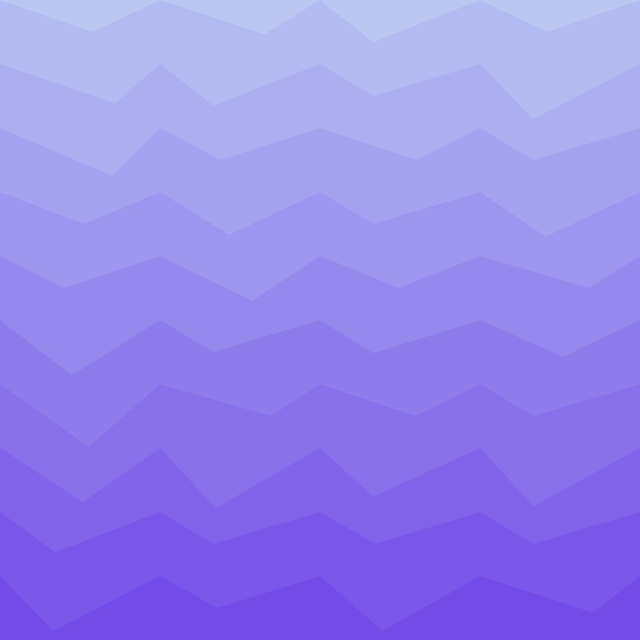
A Shadertoy shader for this background:

```glsl
// Stacked zigzag ridges fading from pale blue at the top to deep violet below.

#define ROWS 10
#define COLUMNS 4
#define TOP_COLOR vec3(0.73, 0.78, 0.95)
#define BOTTOM_COLOR vec3(0.45, 0.293, 0.907)
#define SHIFT_RANGE vec2(0.333, 0.75)
#define DROP_RANGE vec2(0.5, 0.98)

const float TAU = 6.2831853;

// Waves per column: amplitude, cycles per row, row of the crest
const vec4 SHIFT_BASE = vec4(0.49, 0.40, 0.33, 0.34);
const vec3 SHIFT_WAVE_A[COLUMNS] = vec3[](
    vec3(0.13, 0.20, 1.5), vec3(0.20, 0.31, 0.0),
    vec3(0.24, 0.45, 4.0), vec3(0.28, 0.20, 4.4));
const vec3 SHIFT_WAVE_B[COLUMNS] = vec3[](
    vec3(0.13, 0.05, 0.0), vec3(-0.17, 0.46, 5.0),
    vec3(0.08, 0.27, 2.0), vec3(0.13, 0.167, 9.3));

const vec4 DROP_BASE = vec4(0.71, 0.55, 0.45, 0.51);
const vec3 DROP_WAVE_A[COLUMNS] = vec3[](
    vec3(0.22, 0.10, 7.0), vec3(0.25, 0.31, 7.0),
    vec3(0.27, 0.46, 9.0), vec3(0.20, 0.185, 1.6));
const vec3 DROP_WAVE_B[COLUMNS] = vec3[](
    vec3(0.27, 0.25, 5.8), vec3(0.14, 0.22, 7.0),
    vec3(0.14, 0.09, 8.8), vec3(0.20, 0.50, 1.0));

float wave(float row, vec3 w) {
    return w.x * cos(TAU * w.y * (row - w.z));
}

// Valley of one cell: x is its place across the cell, y its depth in rows
vec2 valley(int column, float row) {
    float shift = SHIFT_BASE[column] + wave(row, SHIFT_WAVE_A[column])
                + wave(row, SHIFT_WAVE_B[column]);
    float drop = DROP_BASE[column] + wave(row, DROP_WAVE_A[column])
               + wave(row, DROP_WAVE_B[column]);
    return vec2(clamp(shift, SHIFT_RANGE.x, SHIFT_RANGE.y),
                clamp(drop, DROP_RANGE.x, DROP_RANGE.y));
}

// Distance below a ridge line, in canvas heights
float ridgeDistance(vec2 p, float row) {
    float x = p.x * float(COLUMNS);
    int column = clamp(int(x), 0, COLUMNS - 1);
    float u = x - float(column);
    vec2 v = valley(column, row);
    bool falling = u < v.x;
    float steepness = v.y / (falling ? v.x : 1.0 - v.x);
    float edge = (row + steepness * (falling ? u : 1.0 - u)) / float(ROWS);
    float slope = steepness * float(COLUMNS) / float(ROWS);
    return (p.y - edge) / sqrt(1.0 + slope * slope);
}

void mainImage(out vec4 fragColor, in vec2 fragCoord) {
    vec2 p = fragCoord / iResolution.xy;
    p.y = 1.0 - p.y; // measure downward from the top
    float pixel = 1.0 / iResolution.y;

    // Paint the ridges from back to front
    vec3 color = TOP_COLOR;
    for (int i = 0; i < ROWS; i++) {
        vec3 ridgeColor = mix(TOP_COLOR, BOTTOM_COLOR, float(i + 1) / float(ROWS));
        float cover = clamp(ridgeDistance(p, float(i)) / pixel + 0.5, 0.0, 1.0);
        color = mix(color, ridgeColor, cover);
    }
    fragColor = vec4(color, 1.0);
}
```
